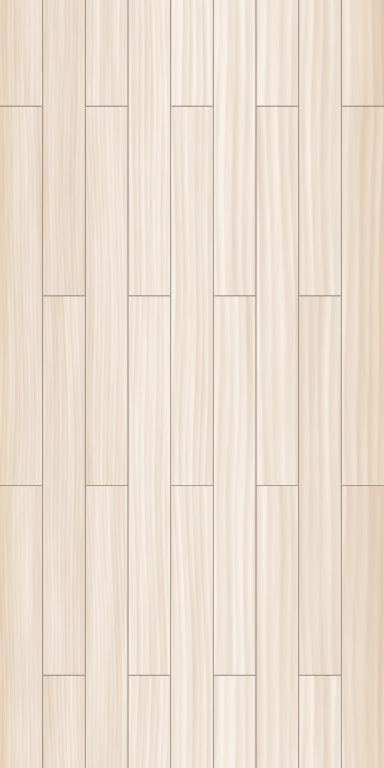
This texture is drawn by a Shadertoy shader. Its source:

```glsl
// Pale ash floor: nine columns of staggered planks with vertical wood grain and thin seams.
#define COLUMNS 9.0
#define PLANK_LENGTH 0.988
#define FIRST_JOINT 0.2415
#define SEAM_WIDTH 0.0017
#define FINE_RINGS 10.0
#define BROAD_RINGS 3.9
#define RING_CONTRAST 0.32
#define STREAK_CONTRAST 0.62
#define LIGHT_WOOD vec3(0.968, 0.934, 0.898)
#define DARK_WOOD vec3(0.885, 0.815, 0.740)
#define WARM_EDGE vec3(0.975, 0.950, 0.915)
#define SEAM_COLOR vec3(0.42, 0.36, 0.32)

const float TAU = 6.2831853;

float hash(vec2 p) {
    p = fract(p * vec2(0.1031, 0.1137));
    p += dot(p, p.yx + 33.33);
    return fract((p.x + p.y) * p.x * 17.0);
}

float valueNoise(vec2 p) {
    vec2 cell = floor(p);
    vec2 f = fract(p);
    f = f * f * (3.0 - 2.0 * f);
    return mix(mix(hash(cell), hash(cell + vec2(1, 0)), f.x),
               mix(hash(cell + vec2(0, 1)), hash(cell + vec2(1, 1)), f.x), f.y);
}

// Layered sines: growth rings bent gently along the plank, -1 to 1
float growthRings(vec2 p, float across, float count, float seed) {
    float slant = (seed - 0.5) * 0.22;
    float bend = 0.07 * sin(p.y * 3.1 + seed * 40.0)
               + 0.025 * sin(p.y * 8.7 + across * 3.0 + seed * 71.0);
    float x = across + bend + slant * p.y;
    float spacing = 0.7 * sin(x * 5.3 + seed * 19.0);
    float phase = TAU * count * x + spacing + seed * 50.0;
    return 0.65 * sin(phase + 0.5 * sin(phase))
         + 0.35 * sin(phase * 0.43 + seed * 13.0 + p.y);
}

// Coverage of a seam at a given distance, smoothed over the filter width
float seamCover(float dist, float filterWidth) {
    float halfWidth = 0.5 * SEAM_WIDTH;
    return clamp((min(dist + 0.5 * filterWidth, halfWidth)
                - max(dist - 0.5 * filterWidth, -halfWidth)) / filterWidth, 0.0, 1.0);
}

void mainImage(out vec4 fragColor, in vec2 fragCoord) {
    vec2 p = fragCoord / iResolution.x;
    float filterWidth = 1.25 / iResolution.x;

    // Plank layout: every other column is shifted by half a plank
    float column = floor(p.x * COLUMNS);
    float across = fract(p.x * COLUMNS);
    float stagger = 0.5 * (1.0 - mod(column, 2.0));
    float along = (p.y - FIRST_JOINT) / PLANK_LENGTH + stagger;
    float seed = hash(vec2(column * 7.0 + 3.0, floor(along) * 13.0 + 41.0));

    // Grain widens from the left columns to the right ones
    float broad = smoothstep(1.5, 5.5, column);
    float count = mix(FINE_RINGS, BROAD_RINGS, broad) * (0.9 + 0.2 * seed);
    float rings = growthRings(p, across, count, seed);
    float strength = 0.45 + 0.9 * valueNoise(vec2(p.x * 30.0, p.y * 2.5) + seed * 60.0);

    // Streaks along the plank: wide bands, then two layers of finer fibers
    vec2 bentPos = vec2(p.x + 0.003 * sin(p.y * 6.0 + seed * 30.0), p.y);
    float bands = valueNoise(bentPos * vec2(38.0, 1.3) + seed * 70.0) - 0.5;
    float fibers = 0.6 * valueNoise(bentPos * vec2(120.0, 5.0) + seed * 90.0)
                 + 0.4 * valueNoise(bentPos * vec2(260.0, 16.0) + seed * 40.0) - 0.5;

    // Brighter middle, darker sides
    float sideShade = smoothstep(0.05, 0.5, abs(p.x - 0.54));
    float tone = 0.28 + 0.30 * sideShade + (seed - 0.5) * 0.16
               + RING_CONTRAST * strength * rings * mix(0.65, 1.0, broad)
               + STREAK_CONTRAST * (0.75 * bands + fibers * mix(0.75, 0.5, broad));
    vec3 color = mix(LIGHT_WOOD, DARK_WOOD, clamp(tone, -0.1, 1.15));

    // Warmer tint toward both sides
    float edge = smoothstep(0.06, 0.0, p.x) + smoothstep(0.88, 1.0, p.x);
    color *= mix(vec3(1.0), WARM_EDGE, edge);

    // Seams between columns and at plank ends; the outer border has none
    float line = floor(p.x * COLUMNS + 0.5);
    float inner = step(0.5, line) * step(line, COLUMNS - 0.5);
    float sideSeam = inner * seamCover(abs(p.x - line / COLUMNS), filterWidth);
    float endSeam = seamCover(abs(along - floor(along + 0.5)) * PLANK_LENGTH, filterWidth);
    color = mix(color, SEAM_COLOR, max(sideSeam, endSeam));

    fragColor = vec4(color, 1.0);
}
```
